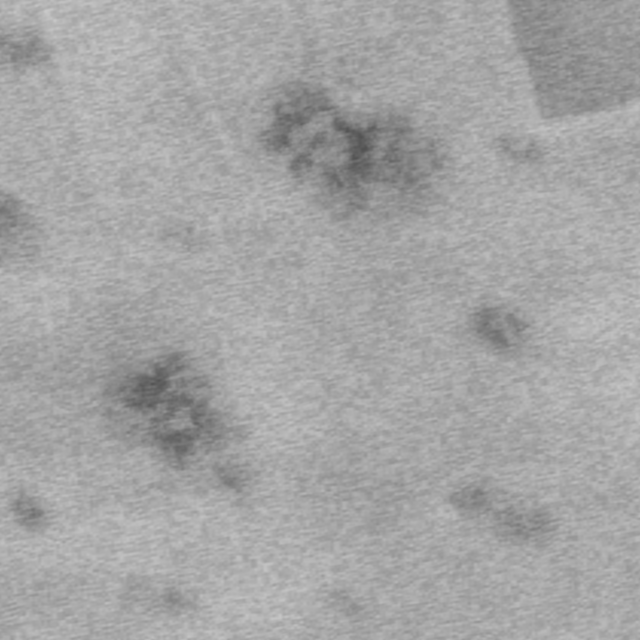
Give the GLSL for this texture, as a Shadertoy shader.

```glsl
const float BASE_GREY = 0.662;
const float CLOUD_CONTRAST = 0.13;
const float STREAK_CONTRAST = 0.07;
const float GRAIN_CONTRAST = 0.10;
const float SPECK_CONTRAST = 0.05;
const vec2 GRAIN_SCALE = vec2(95.0, 230.0);
const float GRAIN_TILT = 0.16;

const int BLOT_COUNT = 12;
const float BLOT_DEPTH = 0.20;
const float BLOT_ANGLE = -0.5;
const vec2 BLOT_LENGTH = vec2(0.06, 0.17);   // smallest, largest

const vec2 PATCH_CORNER = vec2(0.845, 0.812);
const vec2 PATCH_LEFT_NORMAL = vec2(0.953, 0.301);
const vec2 PATCH_LOWER_NORMAL = vec2(-0.19, 0.982);
const float PATCH_DEPTH = 0.095;
const float RIM_LIGHT = 0.025;

const int CREASE_COUNT = 4;
const float CREASE_WIDTH = 0.016;
const float CREASE_CONTRAST = 0.05;

float hash(vec2 p) {
    vec3 q = fract(p.xyx * 0.1031);
    q += dot(q, q.yzx + 33.33);
    return fract((q.x + q.y) * q.z);
}

float noise(vec2 p) {
    vec2 cell = floor(p), f = fract(p);
    f = f * f * (3.0 - 2.0 * f);
    float low = mix(hash(cell), hash(cell + vec2(1, 0)), f.x);
    float high = mix(hash(cell + vec2(0, 1)), hash(cell + vec2(1, 1)), f.x);
    return mix(low, high, f.y);
}

float fbm(vec2 p) {
    float sum = 0.0, weight = 0.533;
    for (int i = 0; i < 4; i++) {
        sum += weight * noise(p);
        p = mat2(1.6, 1.2, -1.2, 1.6) * p + 17.3;
        weight *= 0.5;
    }
    return sum;
}

vec2 turn(vec2 p, float angle) {
    vec2 axis = vec2(cos(angle), sin(angle));
    return vec2(dot(p, axis), dot(p, vec2(-axis.y, axis.x)));
}

// Soft ragged ellipses on a low-discrepancy sequence, largest mid-sequence
float blots(vec2 p) {
    float ragged = 1.1 * (fbm(p * 13.0 + 40.0) - 0.5);
    float cover = 0.0;
    for (int i = 0; i < BLOT_COUNT; i++) {
        float n = float(i);
        float variety = fract(n * 0.381);
        float size = exp(-pow(abs(n - 4.3) / 1.3, 2.0));
        vec2 center = fract(0.5 + n * vec2(0.7549, 0.5698));
        float halfLength = mix(BLOT_LENGTH.x, BLOT_LENGTH.y, size);
        vec2 radii = halfLength * vec2(1.0, mix(0.4, 0.8, variety));
        vec2 q = turn(p - center, BLOT_ANGLE + 0.35 * sin(n * 2.3));
        float d = length(q / radii) + ragged;
        float strength = mix(0.35 + 0.5 * variety, 1.0, size);
        cover = max(cover, strength * (1.0 - smoothstep(0.2, 1.25, d)));
    }
    float mottle = smoothstep(0.28, 0.72, fbm(p * 32.0 + 9.0));
    return cover * (0.5 + 0.85 * mottle);
}

// Faint steep folds, light on one side and dark on the other
float creases(vec2 p) {
    float sum = 0.0;
    float wobble = 0.03 * (noise(p * 7.0) - 0.5);
    for (int i = 0; i < CREASE_COUNT; i++) {
        float n = float(i);
        float x = 0.06 + 0.21 * n + 0.3 * (1.0 - p.y);
        float d = (p.x - x + wobble) / CREASE_WIDTH;
        float start = 0.5 + 0.12 * n;
        sum += d * exp(-d * d) * smoothstep(start, start + 0.15, p.y);
    }
    return sum;
}

// Darker wedge with a pale rim
float wedge(vec2 p) {
    vec2 q = p - PATCH_CORNER;
    float d = min(dot(q, PATCH_LEFT_NORMAL), dot(q, PATCH_LOWER_NORMAL));
    d += 0.012 * (noise(p * 18.0) - 0.5);
    float rim = exp(-pow(abs(d + 0.018) / 0.016, 2.0));
    return RIM_LIGHT * rim - PATCH_DEPTH * smoothstep(-0.006, 0.01, d);
}

void mainImage(out vec4 fragColor, in vec2 fragCoord) {
    vec2 p = fragCoord / iResolution.xy;

    // Cloudy ground with long shallow streaks
    float grey = BASE_GREY;
    grey += CLOUD_CONTRAST * (fbm(p * 5.0 + 3.0) - 0.5);
    grey += STREAK_CONTRAST * (fbm(turn(p, 0.22) * vec2(4.0, 17.0) + 60.0) - 0.5);

    grey += CREASE_CONTRAST * creases(p);
    grey += wedge(p);
    grey -= BLOT_DEPTH * blots(p);

    // Fine sideways fibres and specks
    vec2 fibre = turn(p, GRAIN_TILT) + 0.006 * noise(p * 24.0);
    grey += GRAIN_CONTRAST * (noise(fibre * GRAIN_SCALE + 100.0) - 0.5);
    grey += SPECK_CONTRAST * (noise(p * 210.0 + 300.0) - 0.5);

    fragColor = vec4(vec3(clamp(grey, 0.0, 1.0)), 1.0);
}
```
